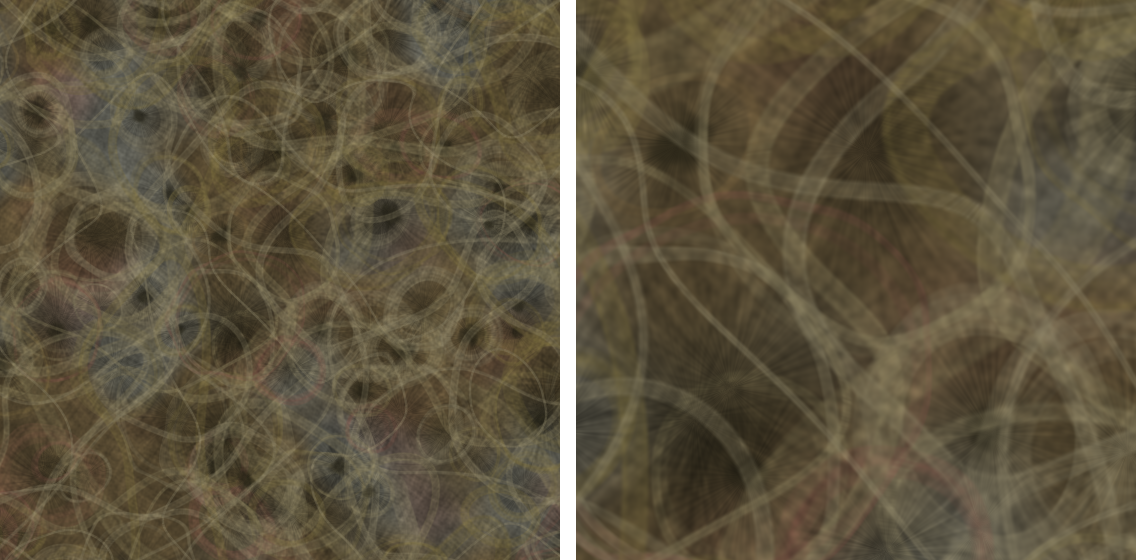
Left, the full canvas; right, a detail of the centre.
This texture is drawn by a WebGL 1 fragment shader. Its source:

```glsl
precision highp float;
uniform vec2 u_resolution;

#define RING_LAYERS 6
#define RIBBONS 12
#define RING_SHARE 0.62
#define PIT_SHARE 0.42
#define RING_OPACITY 0.30
#define RIBBON_OPACITY 0.30
#define RIBBON_SCALE 3.4
#define WEAVE_SCALE 125.0
#define WEAVE_CONTRAST 0.20
#define SOFTNESS 0.0016

const vec3 CREAM = vec3(0.55, 0.52, 0.41);
const vec3 OLIVE = vec3(0.47, 0.42, 0.23);
const vec3 ROSE = vec3(0.48, 0.31, 0.27);
const vec3 SLATE = vec3(0.34, 0.34, 0.31);
const vec3 UMBER = vec3(0.32, 0.27, 0.18);
const vec3 SHADOW = vec3(0.13, 0.12, 0.075);

float hash(vec2 p) {
  vec3 q = fract(p.xyx * vec3(0.1031, 0.1030, 0.0973));
  q += dot(q, q.yzx + 33.33);
  return fract((q.x + q.y) * q.z);
}

vec2 hash2(vec2 p) {
  return vec2(hash(p), hash(p + 57.3));
}

float corner(vec2 cell, vec2 f, vec2 offset) {
  return dot(hash2(cell + offset) * 2.0 - 1.0, f - offset);
}

// Gradient noise, about -0.5 to 0.5
float noise(vec2 p) {
  vec2 i = floor(p), f = p - i;
  vec2 u = f * f * f * (f * (f * 6.0 - 15.0) + 10.0);
  return mix(mix(corner(i, f, vec2(0, 0)), corner(i, f, vec2(1, 0)), u.x),
             mix(corner(i, f, vec2(0, 1)), corner(i, f, vec2(1, 1)), u.x), u.y);
}

mat2 rotation(float a) {
  return mat2(cos(a), sin(a), -sin(a), cos(a));
}

float band(float d, float halfWidth) {
  float soft = max(SOFTNESS, 1.0 / u_resolution.y);
  return 1.0 - smoothstep(halfWidth - soft, halfWidth + soft, abs(d));
}

vec3 strandColor(float h) {
  vec3 c = mix(CREAM, OLIVE, smoothstep(0.3, 0.65, h));
  return mix(c, ROSE, smoothstep(0.78, 0.86, h));
}

// Mottled ground of brown, slate and reddish patches
vec3 ground(vec2 p) {
  float patches = noise(p * 3.1 + 7.0) + 0.5 * noise(p * 8.0);
  vec3 c = mix(UMBER, SLATE, smoothstep(-0.12, 0.35, patches));
  c = mix(c, ROSE, 0.35 * smoothstep(0.05, 0.4, noise(p * 5.0 + 31.0)));
  return c * (1.0 + 0.35 * noise(p * 11.0 + 3.0) + 0.25 * noise(p * 26.0));
}

// One cell: shaded disc, radial fibres, two uneven rings and perhaps a pit
vec3 drawRing(vec3 c, vec2 q, vec2 id) {
  vec2 shape = hash2(id + 3.1), style = hash2(id + 8.7);
  float radius = mix(0.035, 0.125, shape.x);
  vec2 e = rotation(shape.y * 6.283) * q * vec2(1.0, mix(1.0, 1.3, style.x));
  float d = length(e) * (1.0 + 0.22 * noise(q * 13.0 + id * 5.3));
  if (d > radius * 1.6) return c;

  vec2 dir = e / max(length(e), 0.0001);
  float fibres = noise(dir * 13.0 + id * 3.7 + d * 9.0);
  float inside = 1.0 - smoothstep(radius * 0.8, radius * 1.05, d);
  c *= 1.0 + inside * 0.20 * fibres;
  c = mix(c, SHADOW, 0.30 * exp(-3.0 * d * d / (radius * radius)));

  float width = mix(0.0025, 0.017, style.y * style.y);
  float strands = 0.85 + 0.6 * noise(vec2(d * 210.0, hash(id) * 90.0)) + 0.4 * fibres;
  float thinness = mix(1.25, 0.8, style.y);
  vec3 tint = strandColor(hash(id + 21.0));
  c = mix(c, tint, RING_OPACITY * thinness * strands * band(d - radius, width));
  float companion = length(e + 0.012 * (style - 0.5)) - radius * mix(0.75, 1.15, style.x);
  c = mix(c, tint, RING_OPACITY * 0.6 * strands * band(companion, width * 0.6 + 0.002));

  if (hash(id + 44.0) < PIT_SHARE) {
    float pit = mix(0.009, 0.023, hash(id + 51.0)) * (1.0 + 0.9 * noise(q * 65.0 + id));
    c = mix(c, SHADOW, 0.62 * (1.0 - smoothstep(pit * 0.35, pit * 1.35, d)));
  }
  return c;
}

// Winding ribbon along a contour of smooth noise
vec3 drawRibbon(vec3 c, vec2 p, float k) {
  vec2 seed = vec2(k * 17.3, k * 9.1), step2 = vec2(0.003, 0.0);
  vec2 q = p * RIBBON_SCALE * mix(0.65, 1.25, hash(seed + 6.0)) + seed;
  float f = noise(q);
  vec2 slope = vec2(noise(q + step2.xy), noise(q + step2.yx)) - f;
  slope *= RIBBON_SCALE / step2.x;
  float steepness = length(slope);
  float d = (f - (hash(seed) - 0.5) * 0.4) / max(steepness, 1.2);
  float size = hash(seed + 2.0);
  float width = mix(0.002, 0.018, size * size);
  vec2 dir = slope / max(steepness, 0.001);
  float fibres = 0.9 + 0.5 * noise(dir * 22.0 + seed) + 0.5 * noise(vec2(d * 190.0, k));
  float cover = band(d, width) * 0.85 + 0.35 * band(abs(d) - width * 0.75, width * 0.15);
  return mix(c, strandColor(hash(seed + 4.0)), RIBBON_OPACITY * mix(1.3, 0.85, size) * fibres * cover);
}

// Fine crossed threads whose direction drifts
float weave(vec2 p) {
  vec2 q = rotation(0.6) * p + 0.035 * vec2(noise(p * 7.0), noise(p * 7.0 + 40.0));
  float threads = noise(q * vec2(WEAVE_SCALE, WEAVE_SCALE * 0.22));
  threads += noise(q.yx * vec2(WEAVE_SCALE, WEAVE_SCALE * 0.25) + 70.0);
  return threads + 0.6 * noise(p * WEAVE_SCALE * 1.5);
}

void main() {
  vec2 p = gl_FragCoord.xy / u_resolution.y;
  vec3 color = ground(p);

  for (int layer = 0; layer < RING_LAYERS; layer++) {
    float k = float(layer);
    float size = mix(0.25, 0.17, k / float(RING_LAYERS));
    vec2 g = rotation(k * 1.1) * p / size + k * 13.7;
    for (int y = -1; y <= 1; y++) {
      for (int x = -1; x <= 1; x++) {
        vec2 id = floor(g) + vec2(float(x), float(y));
        vec2 offset = g - id - mix(vec2(0.15), vec2(0.85), hash2(id + k * 31.0));
        if (hash(id + 15.0 + k) < RING_SHARE) color = drawRing(color, offset * size, id + k * 31.0);
      }
    }
  }
  for (int i = 0; i < RIBBONS; i++) color = drawRibbon(color, p, float(i) + 1.0);

  color *= 1.0 + WEAVE_CONTRAST * weave(p);
  gl_FragColor = vec4(color, 1.0);
}
```
